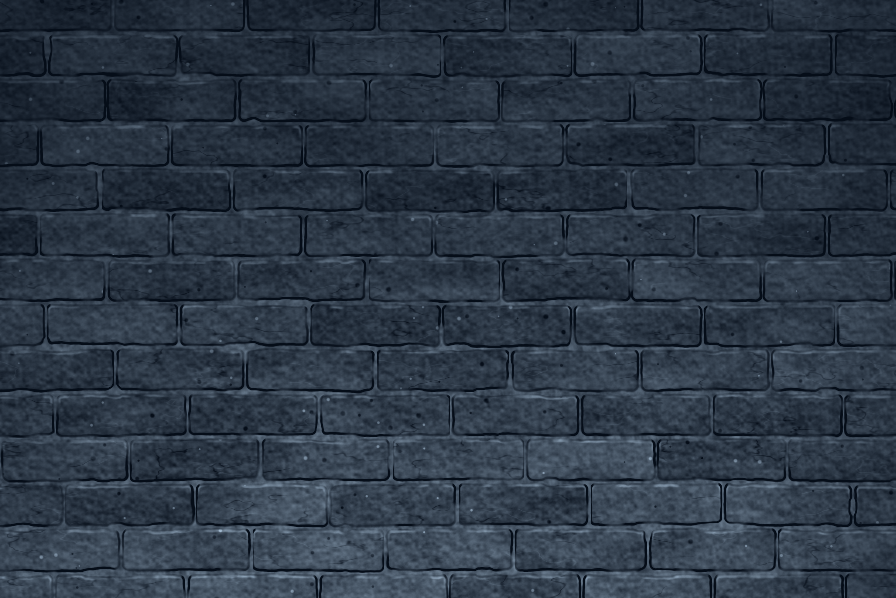
A WebGL 2 fragment shader for this texture:

```glsl
#version 300 es
// Weathered navy brick wall in running bond with thin mortar and shadowed joints.
precision highp float;

uniform vec2 u_resolution;
out vec4 fragColor;

// Sizes in units of the canvas height
const float COURSE_HEIGHT = 0.0752;
const float BRICK_PITCH = 0.2197;
const float FIRST_JOINT = 0.0547;
const vec2 JOINT_HALF = vec2(0.0037, 0.0046);
const float CORNER_RADIUS = 0.008;

float hash(vec2 p) {
    return fract(sin(dot(p, vec2(127.1, 311.7))) * 43758.5453);
}

float noise(vec2 p) {
    vec2 i = floor(p), f = fract(p);
    f = f * f * (3.0 - 2.0 * f);
    return mix(mix(hash(i), hash(i + vec2(1, 0)), f.x),
               mix(hash(i + vec2(0, 1)), hash(i + vec2(1, 1)), f.x), f.y);
}

float fbm(vec2 p) {
    float sum = 0.0, amplitude = 0.533;
    for (int i = 0; i < 4; i++) {
        sum += amplitude * noise(p);
        p = mat2(1.6, 1.2, -1.2, 1.6) * p + 7.3;
        amplitude *= 0.5;
    }
    return sum;
}

// Bumps lit from above: bright on upper slopes, dark on lower ones
float relief(vec2 p) {
    return fbm(p) - fbm(p + vec2(0.15, 0.45));
}

float roundedBox(vec2 p, vec2 halfSize, float radius) {
    vec2 q = abs(p) - halfSize + radius;
    return length(max(q, 0.0)) + min(max(q.x, q.y), 0.0) - radius;
}

// Where the first upright joint of a course falls: running bond with a slow drift
float courseOffset(float course) {
    float slip = 0.02 * exp(-2.0 * (course - 9.4) * (course - 9.4));
    return mix(0.082, 0.1875, mod(course, 2.0)) + 0.017 * sin((course - 6.5) * 0.45) + slip;
}

float jointShift(float joint, float course) {
    return (hash(vec2(joint, course) + 3.7) - 0.5) * 0.007;
}

// Sparse small chips, one possible per grid cell
float flecks(vec2 p, float cells, float density) {
    vec2 cell = floor(p * cells);
    vec2 centre = 0.3 + 0.4 * vec2(hash(cell + 1.3), hash(cell + 8.1));
    float radius = mix(0.08, 0.24, hash(cell + 4.4));
    float d = length(fract(p * cells) - centre);
    return step(hash(cell + 19.0), density) * (1.0 - smoothstep(radius * 0.3, radius, d));
}

// Thin wandering lines along the middle level of a noise field, in patches
float cracks(vec2 p) {
    float line = 1.0 - smoothstep(0.0, 0.03, abs(fbm(p * vec2(13.0, 34.0)) - 0.5));
    return line * smoothstep(0.5, 0.75, noise(p * 17.0 + 40.0));
}

float brickTone(vec2 p, vec2 id) {
    float tone = 0.187 + (hash(id + 11.0) - 0.5) * 0.06;
    tone += (fbm(p * vec2(9.0, 20.0) + id * 5.0) - 0.5) * 0.14;
    tone += relief(p * vec2(75.0, 100.0)) * 0.13 + (noise(p * 175.0) - 0.5) * 0.085;
    tone += cracks(p + id * 0.61 + 3.0) * 0.04 - cracks(p + id * 0.37) * 0.07;
    return tone + flecks(p, 50.0, 0.025) * 0.2 - flecks(p + 0.31, 38.0, 0.07) * 0.12;
}

float mortarTone(vec2 p) {
    return 0.245 + (fbm(p * 36.0) - 0.5) * 0.22 + relief(p * 90.0) * 0.15 + (noise(p * 175.0) - 0.5) * 0.1;
}

float wallTone(vec2 p, float pixel) {
    // Uneven courses, counted downwards from the top
    float bend = (noise(p * vec2(5.0, 9.0)) - 0.5) * 0.004;
    float v = (1.0 - p.y - FIRST_JOINT + bend) / COURSE_HEIGHT;
    float course = floor(v);
    float x = p.x - courseOffset(course);
    float column = floor(x / BRICK_PITCH);
    float left = column * BRICK_PITCH + jointShift(column, course);
    float right = (column + 1.0) * BRICK_PITCH + jointShift(column + 1.0, course);

    // Brick outline with chipped edges; local y points down
    vec2 local = vec2(x - 0.5 * (left + right), (v - course - 0.5) * COURSE_HEIGHT);
    vec2 halfSize = vec2(0.5 * (right - left), 0.5 * COURSE_HEIGHT) - JOINT_HALF;
    float ragged = (fbm(p * 40.0 + 20.0) - 0.5) * 0.005;
    float chipped = smoothstep(0.7, 0.9, noise(p * 26.0 + 5.0)) * 0.003;
    float d = roundedBox(local, halfSize, CORNER_RADIUS) + ragged + chipped;

    // Worn pale rim along the upper edge
    float brick = brickTone(p, vec2(column, course));
    float rim = smoothstep(-0.006, -0.0025, d);
    float upper = smoothstep(0.3, 0.9, -local.y / halfSize.y);
    brick += rim * mix(0.01, 0.15, upper) * smoothstep(0.3, 0.8, noise(p * 48.0 + 9.0));
    float tone = mix(brick, mortarTone(p), smoothstep(-pixel, pixel, d - 0.0006) * 0.9);

    // Thin dark crevice, deepest below each brick and beside its ends, broken in places
    float below = smoothstep(0.3, 0.9, local.y / halfSize.y);
    float beside = smoothstep(0.94, 0.99, abs(local.x) / halfSize.x);
    float broken = mix(0.25, 1.35, smoothstep(0.2, 0.7, noise(p * 34.0)));
    float depth = mix(0.22, 1.0, max(below, beside * 0.9)) * broken;
    float crevice = 1.0 - smoothstep(0.0006, 0.0024 + pixel * 0.35, abs(d - 0.0006));
    float shade = smoothstep(-0.006, 0.001, d) * (1.0 - smoothstep(0.001, 0.005, d)) * below;
    return mix(tone * (1.0 - 0.25 * shade), 0.01, clamp(crevice * depth, 0.0, 1.0));
}

// Dim at the top and sides, brighter towards the lower middle
float lighting(vec2 uv) {
    float vertical = mix(1.25, 0.73, smoothstep(0.15, 1.0, uv.y));
    float drift = 1.0 + (noise(uv * vec2(5.0, 4.0) + 2.0) - 0.5) * 0.18;
    return vertical * drift * (1.0 - 0.24 * pow(abs(uv.x * 2.0 - 1.0), 2.5));
}

vec3 slateBlue(float tone) {
    return vec3(tone, tone * 1.1 + 0.028, tone * 1.17 + 0.07);
}

void main() {
    vec2 p = gl_FragCoord.xy / u_resolution.y;
    float tone = wallTone(p, 1.0 / u_resolution.y);
    tone *= lighting(gl_FragCoord.xy / u_resolution);
    fragColor = vec4(slateBlue(max(tone, 0.02)), 1.0);
}
```
